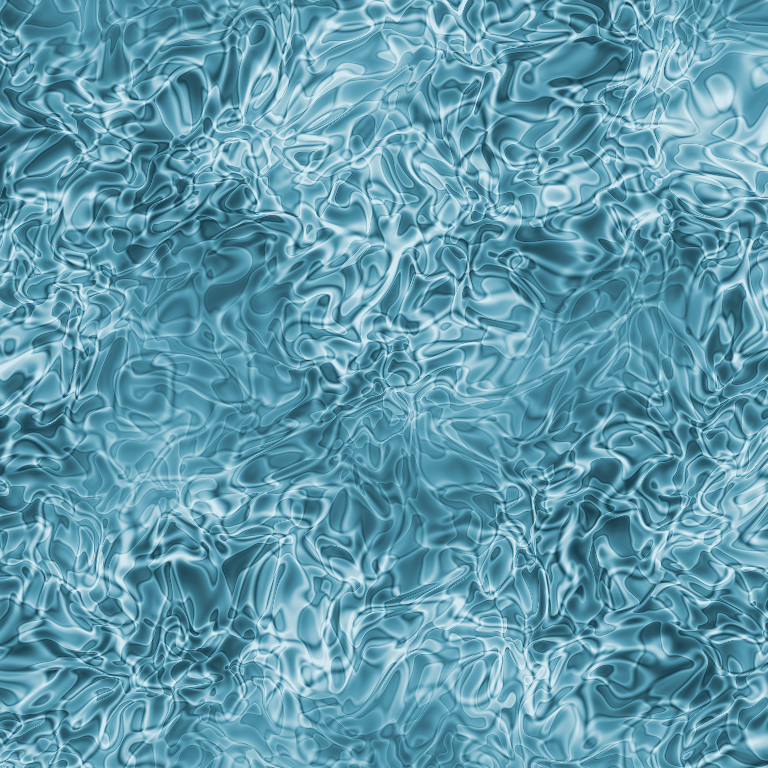
A three.js fragment shader for this texture:

```glsl
// Rippled teal mineral surface: three octaves of lightly warped gradient noise
// are folded into small cells, edged by pale veins with thin dark seams beside.
// Broad drifts of light and calm vary the tone, which a six-colour ramp tints.
varying vec2 vUv;

const vec3 ABYSS = vec3(0.10, 0.25, 0.31);
const vec3 DEEP  = vec3(0.16, 0.34, 0.40);
const vec3 SLATE = vec3(0.23, 0.46, 0.54);
const vec3 TEAL  = vec3(0.28, 0.56, 0.65);
const vec3 WATER = vec3(0.37, 0.64, 0.73);
const vec3 MIST  = vec3(0.52, 0.73, 0.80);
const vec3 PALE  = vec3(0.67, 0.81, 0.86);
const vec3 FOAM  = vec3(0.82, 0.91, 0.94);

const float GRAIN_ANGLE   = 0.65;  // direction of the long features, radians
const float GRAIN_STRETCH = 1.2;
const float DRIFT_SCALE   = 3.2;   // broad light and dark areas
const float DRIFT_AMOUNT  = 0.42;
const float DRIFT_LIFT    = 0.5;   // how far the drift shifts the coarse cells
const float DETAIL_SCALE  = 17.0;  // coarsest folded layer
const float LAYER_GROWTH  = 1.6;
const float LAYER_FADE    = 0.76;
const float FOLD_RATE     = 2.0;
const float FOLD_AMOUNT   = 0.66;
const float VEIN_WIDTH    = 0.23;  // in units of noise height
const float SEAM_WIDTH    = 0.16;
const float SEAM_OFFSET   = 0.46;
const float VEIN_AMOUNT   = 1.45;
const float SEAM_AMOUNT   = 1.55;
const float TONE_BIAS     = -0.27;

mat2 rotation(float angle) {
  float c = cos(angle), s = sin(angle);
  return mat2(c, -s, s, c);
}

vec2 randomDirection(vec2 cell) {
  vec3 h = fract(cell.xyx * vec3(0.1031, 0.1030, 0.0973));
  h += dot(h, h.yzx + 33.33);
  float angle = 6.2832 * fract((h.x + h.y) * h.z);
  return vec2(cos(angle), sin(angle));
}

// Gradient noise, scaled to a standard deviation of about one.
float noise(vec2 p) {
  vec2 cell = floor(p), f = p - cell;
  vec2 u = f * f * f * (f * (f * 6.0 - 15.0) + 10.0);
  vec2 e = vec2(1.0, 0.0);
  float low = mix(dot(randomDirection(cell), f),
                  dot(randomDirection(cell + e), f - e), u.x);
  float high = mix(dot(randomDirection(cell + e.yx), f - e.yx),
                   dot(randomDirection(cell + e.xx), f - e.xx), u.x);
  return 4.6 * mix(low, high, u.y);
}

vec2 noisePair(vec2 p) {
  return vec2(noise(p + 40.0), noise(p + vec2(91.0, 67.0)));
}

float bump(float x, float width) {
  return exp(-x * x / (width * width));
}

// Sum of folded layers; each layer bends the next one along its bands.
float foldedDetail(vec2 p, float lift) {
  float tone = 0.0, amount = 1.0;
  vec2 q = p * DETAIL_SCALE;
  for (int i = 0; i < 3; i++) {
    float height = noise(q + 120.0) + lift;
    float fold = sin(FOLD_RATE * height + float(i));
    float lines = VEIN_AMOUNT * bump(height, VEIN_WIDTH)
                - SEAM_AMOUNT * bump(height - SEAM_OFFSET, SEAM_WIDTH);
    tone += amount * (FOLD_AMOUNT * fold + lines);
    q = rotation(0.5) * q * LAYER_GROWTH + 0.08 * fold + 17.3;
    amount *= LAYER_FADE;
    lift *= 0.5;
  }
  return tone;
}

// Tone is a deviation from the mean; stops follow the share of each colour.
vec3 tint(float tone) {
  vec3 c = mix(ABYSS, DEEP, smoothstep(-2.7, -1.8, tone));
  c = mix(c, SLATE, clamp((tone + 1.80) / 0.74, 0.0, 1.0));
  c = mix(c, TEAL, clamp((tone + 1.06) / 0.58, 0.0, 1.0));
  c = mix(c, WATER, clamp((tone + 0.48) / 0.58, 0.0, 1.0));
  c = mix(c, MIST, clamp((tone - 0.10) / 0.64, 0.0, 1.0));
  c = mix(c, PALE, clamp((tone - 0.74) / 0.77, 0.0, 1.0));
  return mix(c, FOAM, smoothstep(1.5, 2.8, tone));
}

void main() {
  // Stretch along the grain, then warp gently at two scales.
  vec2 p = rotation(GRAIN_ANGLE) * (vUv - 0.5);
  p *= vec2(1.0 / GRAIN_STRETCH, 1.0);
  vec2 warped = p + 0.013 * noisePair(p * 6.0);
  warped += 0.0045 * noisePair(warped * 20.0);

  // Broad drifts of brightness and of calm.
  float drift = 0.75 * noise(warped * DRIFT_SCALE + 8.0)
              + 0.65 * noise(warped * DRIFT_SCALE * 2.3 + 55.0);
  float calm = noise(p * 4.0 + 73.0);
  float strength = mix(0.55, 1.05, smoothstep(-1.5, 0.3, calm));

  float detail = foldedDetail(warped, DRIFT_LIFT * drift);
  float tone = TONE_BIAS + DRIFT_AMOUNT * drift + strength * detail;
  gl_FragColor = vec4(tint(tone), 1.0);
}
```
